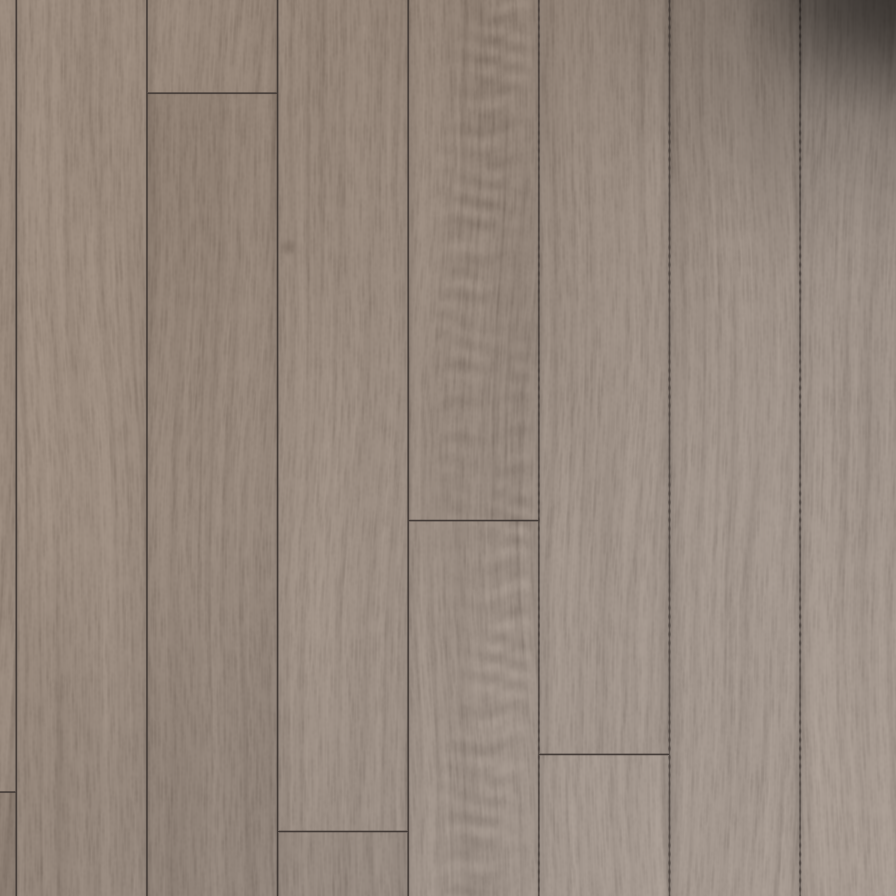
A three.js fragment shader for this texture:

```glsl
// Grey-brown wooden floor: long upright planks with thin dark seams and fine grain
#define PITCH 0.1458        // plank width
#define OFFSET 0.0182       // first seam from the left
#define SEAM_HALF 0.0009    // half the seam width
#define SEAM_SOFT 0.0009    // softness of the seam edge
#define STREAK_DEPTH 0.025
#define LINE_DEPTH 0.034
#define PORE_DEPTH 0.040
#define CURL_DEPTH 0.040
#define WOOD_WARM vec3(0.598, 0.535, 0.483)
#define WOOD_COOL vec3(0.622, 0.575, 0.540)
#define SEAM_COLOR vec3(0.235, 0.205, 0.192)

varying vec2 vUv;

vec2 hash2(vec2 p) {
  vec3 q = fract(vec3(p.xyx) * vec3(0.1031, 0.1030, 0.0973));
  q += dot(q, q.yzx + 33.33);
  return fract((q.xx + q.yz) * q.zy);
}

// Layered sines, each layer rotated and bent, roughly -1 to 1
float waves(vec2 p) {
  float sum = 0.0, amp = 0.55;
  for (int i = 0; i < 5; i++) {
    sum += amp * sin(p.x + 1.4 * sin(p.y + 0.6 * p.x));
    p = mat2(0.94, 0.34, -0.34, 0.94) * p * 1.73 + vec2(2.7, 5.1);
    amp *= 0.68;
  }
  return sum;
}

// Cellular noise: soft spots of varied strength, 0 to 1
float spots(vec2 p) {
  vec2 cell = floor(p), f = fract(p);
  float spot = 0.0;
  for (int y = -1; y <= 1; y++) {
    for (int x = -1; x <= 1; x++) {
      vec2 o = vec2(float(x), float(y));
      vec2 h = hash2(cell + o + 70.0);
      float d = length(o + h - f);
      spot = max(spot, (1.0 - smoothstep(0.05, 0.75, d)) * fract(h.x * 7.0 + h.y * 3.0));
    }
  }
  return spot;
}

// Height of the end joint in each column; -1 where there is none
float jointHeight(float column) {
  if (column < -0.5) return 0.116;
  if (column < 0.5) return -1.0;
  if (column < 1.5) return 0.896;
  if (column < 2.5) return 0.072;
  if (column < 3.5) return 0.419;
  return column < 4.5 ? 0.158 : -1.0;
}

// Coverage of a seam at distance d from its middle
float seam(float d) {
  return 1.0 - smoothstep(SEAM_HALF - SEAM_SOFT, SEAM_HALF + SEAM_SOFT, d);
}

void main() {
  // Plank layout
  float u = (vUv.x - OFFSET) / PITCH;
  float column = floor(u), across = fract(u);
  float joint = jointHeight(column);
  float below = step(vUv.y, joint);
  vec2 seed = hash2(vec2(column + 11.0, below * 5.0 + 3.0));
  vec2 p = vUv + seed * 9.0;

  // Broad light over the floor, and tone of each plank
  float cool = smoothstep(0.25, 1.45, vUv.x + 0.75 * (1.0 - vUv.y));
  cool = mix(cool, 0.9, 0.7 * step(6.0, u));
  vec3 color = mix(WOOD_WARM, WOOD_COOL, cool);
  float tone = 0.02 * smoothstep(0.4, 1.0, vUv.x) * (1.0 - vUv.y);
  tone -= 0.027 * vUv.y * vUv.y * smoothstep(-0.1, 0.5, vUv.x);
  tone -= 0.040 * (1.0 - smoothstep(0.0, 0.6, length(vUv * vec2(1.0, 1.2))));
  tone += 0.014 * (seed.y - 0.5) - 0.022 * below * step(column, 2.5);

  // Long streaks, broad mottling and a fine tooth
  float bend = 0.010 * sin(vUv.y * 4.0 + seed.x * 6.3) + 0.002 * sin(vUv.y * 13.0 + seed.y * 6.3);
  tone += STREAK_DEPTH * 0.62 * waves(vec2((p.x + bend) * 200.0, p.y * 3.2));
  tone += STREAK_DEPTH * 0.34 * waves(vec2(p.x * 34.0, p.y * 6.0));
  tone -= 0.016 * (spots(p * vec2(230.0, 170.0)) - 0.4);

  // Curving growth lines
  float arch = 0.20 * sin(vUv.y * 3.0 + seed.x * 6.3) * (across - 0.2);
  float phase = 44.0 * (across + arch + bend * 4.0) + 2.5 * sin(across * 9.0 + seed.y * 6.3);
  float growth = pow(0.5 + 0.5 * sin(phase + 0.3 * sin(vUv.y * 23.0)), 6.0);
  tone -= LINE_DEPTH * growth * (0.5 + 0.35 * sin(p.y * 6.0 + across * 7.0));

  // Short pores along the grain
  tone -= PORE_DEPTH * (spots(vec2((p.x + bend) * 260.0, p.y * 30.0)) - 0.3);

  // Curl: rippled figure across one column, faint elsewhere
  float curled = 1.0 - step(0.5, abs(column - 3.0));
  float band = smoothstep(0.1, 0.45, across) * (1.0 - smoothstep(0.85, 1.0, across));
  float patchy = 0.6 + 0.4 * sin(vUv.y * 9.0 + 2.0 * sin(across * 5.0));
  float ripple = sin(vUv.y * 200.0 + across * 3.0 + 2.0 * sin(vUv.y * 37.0 + across * 4.0));
  ripple += 0.5 * sin(vUv.y * 310.0 - across * 5.0 + 1.5 * sin(across * 13.0));
  tone += CURL_DEPTH * ripple * band * patchy * (0.05 + 0.5 * curled);
  tone -= 0.018 * curled * band;

  // Small knot
  vec2 knot = (vUv - vec2(0.322, 0.724)) / vec2(0.008, 0.007);
  tone -= 0.08 * exp(-dot(knot, knot)) * step(2.0, u);
  color += tone * vec3(1.0, 0.98, 0.95);

  // Seams: crisp on the left, weaker and beaded on the right
  float side = abs(fract(u + 0.5) - 0.5) * PITCH;
  float worn = smoothstep(0.45, 0.8, vUv.x);
  float bead = sin(vUv.y * 640.0) * (0.6 + 0.4 * sin(vUv.y * 47.0));
  float sideSeam = seam(side + 0.0003 * worn * bead) * (1.0 - worn * (0.30 + 0.12 * bead));
  float endSeam = seam(abs(vUv.y - joint));
  color *= 1.0 - (0.07 + 0.09 * worn) * exp(-side / 0.0035);
  color = mix(color, SEAM_COLOR, 0.92 * max(sideSeam, endSeam));

  // Soft shadow in the upper right corner
  float corner = length((vUv - vec2(1.0, 1.03)) / vec2(0.21, 0.19));
  color *= 1.0 - 0.52 * (1.0 - smoothstep(0.1, 1.0, corner));
  color *= 1.0 - 0.17 * (1.0 - smoothstep(0.2, 1.0, corner * 0.5));

  gl_FragColor = vec4(color, 1.0);
}
```
